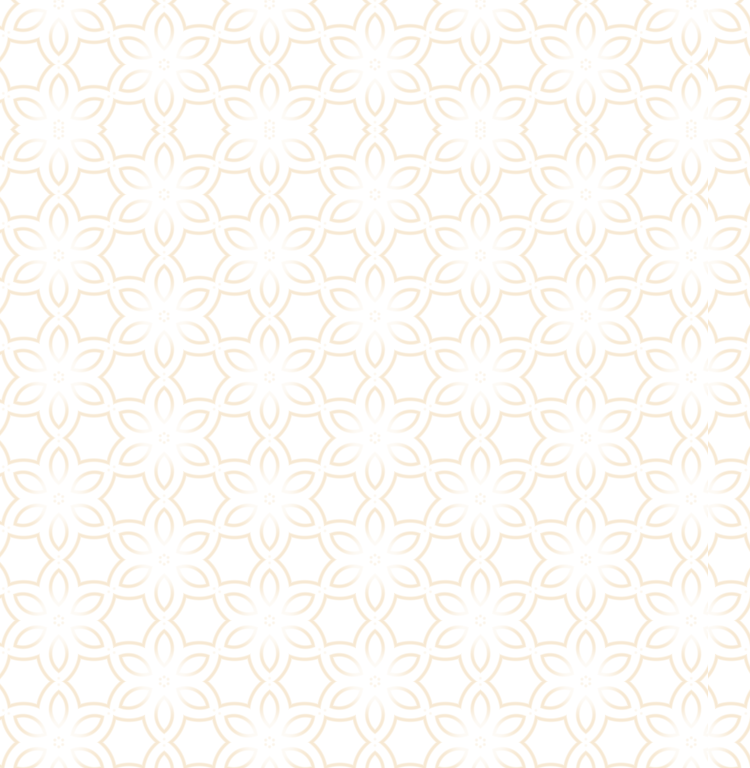
Reproduce this pattern procedurally as a Shadertoy shader.

```glsl
// Pale cream lattice of six-petal flowers and concave hexagons on white.

// Folds the plane into one sixth, centred on the given axis angle.
vec2 foldSixth(vec2 p, float axis) {
    float sector = radians(60.0);
    float a = atan(p.y, p.x) - axis;
    a -= sector * floor(a / sector + 0.5);
    return length(p) * vec2(cos(a), sin(a));
}

// Offset from the nearest flower centre; neighbours lie one unit apart.
vec2 nearestFlower(vec2 p) {
    vec2 cell = vec2(sqrt(3.0), 1.0);
    vec2 a = p - cell * floor(p / cell + 0.5);
    vec2 b = p - cell * (floor(p / cell) + 0.5);
    return dot(a, a) < dot(b, b) ? a : b;
}

// Pointed petal bounded by two arcs, lying along x.
float petalDistance(vec2 p) {
    return length(vec2(p.x - 0.272, abs(p.y) + 0.117)) - 0.184;
}

// Hexagon whose six sides bow inward.
float hexagonDistance(vec2 p) {
    vec2 side = foldSixth(p, radians(30.0));
    return 0.327 - length(side - vec2(0.509, 0.0));
}

float stroke(float d, float halfWidth, float soft) {
    return 1.0 - smoothstep(halfWidth - soft, halfWidth + soft, abs(d));
}

void mainImage(out vec4 fragColor, in vec2 fragCoord) {
    vec2 uv = fragCoord / iResolution.y;

    // Slight misregistration where the printed sheets join
    vec2 shift = step(vec2(0.922, 0.8307), uv) * vec2(0.006, 0.0108);
    float scale = 0.1585;
    vec2 p = nearestFlower((uv - shift - vec2(0.4883, 0.4297)) / scale);
    float soft = max(0.009, 0.7 / (iResolution.y * scale));
    float radius = length(p);

    // Concave hexagons between three flowers
    vec2 gap = foldSixth(p, 0.0) - vec2(inversesqrt(3.0), 0.0);
    float ink = stroke(hexagonDistance(gap), 0.0135, soft);

    // Petals, paler toward the flower centre
    vec2 petal = foldSixth(p, radians(30.0));
    float fade = mix(0.22, 1.0, smoothstep(0.14, 0.33, radius));
    ink = max(ink, fade * stroke(petalDistance(petal), 0.0135, soft));

    // Faint beads at the core and where petals meet
    float core = length(petal - vec2(0.037, 0.0));
    float joint = length(petal - vec2(0.474, 0.0));
    ink = max(ink, 0.5 * stroke(core, 0.011, soft));
    ink = max(ink, 0.4 * stroke(joint, 0.010, soft));

    vec3 cream = vec3(0.97, 0.915, 0.83);
    fragColor = vec4(mix(vec3(1.0), cream, ink), 1.0);
}
```
